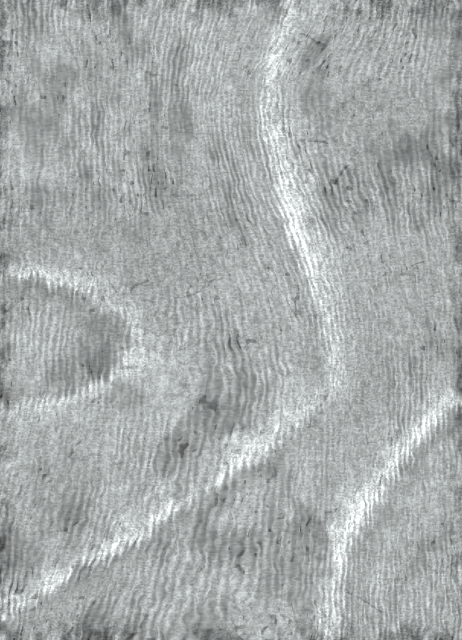
Give the GLSL for this texture, as a Shadertoy shader.

```glsl
// Weathered grey corduroy-like surface: fine vertical ribs, pale frayed folds, dark stains and scratches.

float hash(vec2 p) {
    vec3 q = fract(p.xyx * 0.1031);
    q += dot(q, q.yzx + 33.33);
    return fract((q.x + q.y) * q.z);
}

float noise(vec2 p) {
    vec2 cell = floor(p), f = fract(p);
    f = f * f * (3.0 - 2.0 * f);
    return mix(mix(hash(cell), hash(cell + vec2(1, 0)), f.x),
               mix(hash(cell + vec2(0, 1)), hash(cell + vec2(1, 1)), f.x), f.y);
}

float fbm(vec2 p) {
    float sum = 0.0, amp = 0.5;
    for (int i = 0; i < 5; i++) {
        sum += amp * noise(p);
        p = mat2(1.6, 1.2, -1.2, 1.6) * p + 17.3;
        amp *= 0.5;
    }
    return sum / 0.97;
}

float bump(float x, float width) {
    return exp(-x * x / (width * width));
}

// Pale crest with a soft halo and a shadow on its negative side
float fold(float d, float width) {
    return 0.15 * bump(d, width) + 0.06 * bump(d - 0.012, width * 2.4)
         - 0.07 * bump(d + 0.026, 0.016);
}

// Horizontal position of the long upright fold at height y
float uprightFold(float y) {
    return mix(0.52, 0.412, smoothstep(0.38, 0.86, y)) + 0.04 * smoothstep(0.86, 1.02, y);
}

float folds(vec2 p, float fray) {
    float upright = (p.x - uprightFold(p.y)) / 1.08 - 0.006 + fray * 0.7;
    float slope = (p.y - 0.05 - 0.5 * p.x - 0.3 * p.x * p.x) / 1.2 + fray;
    float loop = (length((p - vec2(0.0, 0.467)) / vec2(0.215, 0.107)) - 1.0) * 0.12 + fray;
    float corner = (0.51 + 1.75 * pow(max(p.y, 0.0), 2.2) - p.x) / 1.2 + fray;

    float tone = fold(upright, 0.014) * smoothstep(0.36, 0.42, p.y);
    tone += fold(slope, 0.011) * (1.0 - smoothstep(0.48, 0.53, p.x));
    tone += fold(loop, 0.010) * 0.85;
    tone += fold(corner, 0.014) * (1.0 - smoothstep(0.42, 0.5, p.y));
    return tone;
}

// Thin ragged scratches, mostly rising to the right, worn away in places
float scratches(vec2 p, float aspect) {
    float ink = 0.0;
    float worn = smoothstep(0.3, 0.6, noise(p * 110.0));
    p += 0.016 * (vec2(fbm(p * 40.0), fbm(p * 40.0 + 60.0)) - 0.5);
    for (int i = 0; i < 44; i++) {
        float id = float(i);
        vec2 q = p - vec2(hash(vec2(id, 3.1)) * aspect, hash(vec2(id, 7.7)));
        float angle = mix(-0.6, 1.0, hash(vec2(id, 12.4)));
        float reach = mix(0.006, 0.04, hash(vec2(id, 21.9)));
        vec2 dir = vec2(cos(angle), sin(angle));
        float d = length(q - dir * clamp(dot(q, dir), -reach, reach));
        ink = max(ink, (1.0 - smoothstep(0.0, 0.0035, d)) * hash(vec2(id, 30.2)));
    }
    return ink * worn;
}

void mainImage(out vec4 fragColor, in vec2 fragCoord) {
    vec2 p = fragCoord / iResolution.y;
    float aspect = iResolution.x / iResolution.y;

    // Ribs lean with the upright fold, tilt in the lower left and wander
    float ribX = p.x - (uprightFold(p.y) - 0.46) * bump(p.x - 0.46, 0.2);
    ribX += 0.22 * max(0.38 - p.y, 0.0) * (1.0 - smoothstep(0.0, 0.7, p.x));
    ribX += 0.02 * noise(p * vec2(7.0, 5.0)) + 0.006 * noise(p * vec2(45.0, 32.0));
    ribX += 0.0045 * noise(p * vec2(110.0, 85.0));
    float rib = sin(640.0 * ribX);
    float fibre = noise(vec2(ribX * 230.0, p.y * 55.0));
    float strand = noise(vec2(ribX * 330.0, p.y * 110.0) + 20.0);
    float grit = noise(p * vec2(420.0, 460.0));
    float ribDepth = mix(0.012, 0.065, smoothstep(0.25, 0.75, noise(p * vec2(14.0, 10.0) + 5.0)));

    // Broad mottling, ribs and broken fibres
    float tone = 0.693 + 0.15 * (fbm(p * vec2(7.0, 5.0) + 2.0) - 0.5);
    tone += ribDepth * rib * (0.2 + 1.3 * strand);
    tone += 0.10 * (fibre - 0.5) + 0.11 * (strand - 0.5);

    // Ragged upright stains, heavier right of the long fold
    float heavy = smoothstep(0.42, 0.56, p.x) * smoothstep(0.1, 0.4, p.y);
    float stain = mix(fbm(vec2(ribX * 15.0, p.y * 7.0) + 31.0),
                      fbm(vec2(ribX * 55.0, p.y * 26.0) + 12.0), 0.42);
    stain += 0.03 * heavy + 0.13 * (fibre - 0.5) + 0.10 * (strand - 0.5) - 0.03 * rib;
    tone -= smoothstep(0.51, 0.70, stain) * (0.08 + 0.13 * grit);

    // Worn, darkened border
    vec2 inset = min(p, vec2(aspect, 1.0) - p);
    float border = 1.0 - smoothstep(0.0, 0.045, min(inset.x * 1.6, inset.y));
    tone -= border * 0.20 * smoothstep(0.38, 0.68, fbm(p * vec2(60.0, 40.0)));

    // Frayed folds, combed by the ribs and flaked by the grit
    float fray = 0.004 * rib + 0.034 * (fbm(p * vec2(60.0, 36.0) + 9.0) - 0.5);
    float wear = 0.4 + 1.1 * noise(p * 19.0 + 40.0);
    tone += folds(p, fray) * wear * (0.35 + 0.2 * rib + 0.7 * strand + 0.6 * grit);

    // Scratches, dark pits and fine woven grain
    tone -= 0.19 * scratches(p, aspect);
    tone -= 0.18 * smoothstep(0.74, 0.95, noise(vec2(ribX * 210.0, p.y * 105.0) + 80.0))
          * smoothstep(0.42, 0.62, fbm(p * 13.0 + 70.0));
    tone += 0.14 * (grit - 0.5);
    tone += 0.09 * (noise(p * vec2(150.0, 430.0) + 90.0) - 0.5);

    vec3 coolGrey = vec3(0.978, 1.008, 1.003);
    fragColor = vec4(clamp(tone * coolGrey, 0.0, 1.0), 1.0);
}
```
